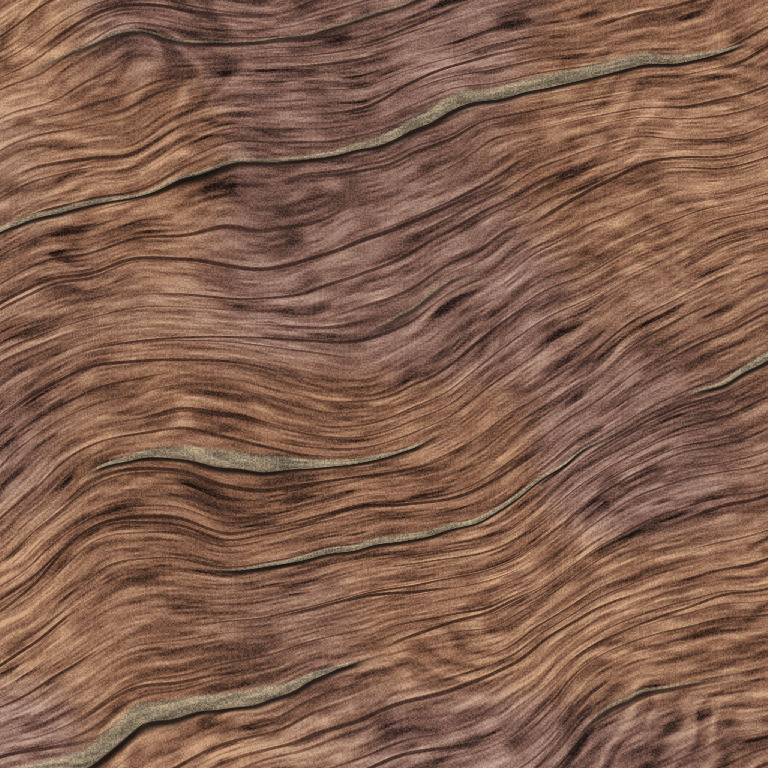
Give the GLSL for this texture, as a three.js fragment shader.

```glsl
// Weathered brown wood with wavy grain climbing to the right. A bent grain
// coordinate carries growth rings, fibre streaks, thin cracks and
// a few pale raised ridges, each with a dark shadow along its lower edge.
varying vec2 vUv;

float hash(vec2 p) {
  return fract(sin(dot(p, vec2(127.1, 311.7))) * 43758.5453);
}

float noise(vec2 p) {
  vec2 i = floor(p), f = fract(p);
  f = f * f * (3.0 - 2.0 * f);
  return mix(mix(hash(i), hash(i + vec2(1.0, 0.0)), f.x),
             mix(hash(i + vec2(0.0, 1.0)), hash(i + 1.0), f.x), f.y);
}

float fbm(vec2 p) {
  float sum = 0.0, gain = 0.53;
  for (int i = 0; i < 4; i++) {
    sum += gain * noise(p);
    p = p * 2.03 + 17.3;
    gain *= 0.5;
  }
  return sum;
}

// Sideways bend of the grain at three scales
float bend(vec2 p) {
  return 0.17 * noise(p * 2.5 + 3.7) + 0.055 * noise(p * 6.0 + 9.1)
       + 0.011 * noise(p * 17.0);
}

// x runs along the grain, y across it
vec2 grainSpace(vec2 p) {
  return vec2(p.x + 0.4 * p.y, p.y - 0.4 * p.x + bend(p));
}

// Broken cracks, one per row: x = dark gap, y = lit upper lip
vec2 cracks(vec2 g, float rows, float width) {
  float row = floor(g.y * rows);
  float wander = 0.25 + 0.5 * noise(vec2(g.x * 4.0, row * 5.7 + rows));
  float d = (fract(g.y * rows) - wander) / rows;
  float open = smoothstep(0.45, 0.8, noise(vec2(g.x * 4.5 + row * 7.3, row + rows)));
  float w = width * (0.3 + 0.7 * open);
  float gap = 1.0 - smoothstep(w * 0.4, w + 0.0012, abs(d));
  float lip = smoothstep(w * 0.5, w + 0.001, d) * exp(-max(d, 0.0) * 380.0);
  return vec2(gap, lip) * open;
}

// Raised pale ridges: x = body, y = shadow below, z = height across the body
vec3 ridges(vec2 g) {
  vec3 result = vec3(0.0);
  for (int i = 0; i < 7; i++) {
    float k = float(i);
    float centre = -0.2 + 0.19 * k + 0.07 * (hash(vec2(k, 4.0)) - 0.5)
                 + 0.03 * noise(vec2(g.x * 5.0, k * 9.0))
                 + 0.004 * noise(vec2(g.x * 28.0, k * 3.0));
    float d = g.y - centre;
    float swell = smoothstep(0.32, 0.9, noise(vec2(g.x * 2.3 + k * 5.3, k * 2.0)));
    float w = 0.001 + 0.022 * swell;
    float present = smoothstep(0.0, 0.12, swell);
    float body = smoothstep(-0.001, 0.001, d) * (1.0 - smoothstep(w * 0.75, w + 0.002, d));
    float depth = 0.003 + 0.006 * noise(vec2(g.x * 9.0, k));
    float shade = smoothstep(-depth - 0.002, -depth * 0.4, d)
                * (1.0 - smoothstep(-0.001, 0.0015, d));
    result = max(result, vec3(body, shade, body * clamp(d / w, 0.0, 1.0)) * present);
  }
  return result;
}

vec3 woodColour(float tone) {
  vec3 dark = vec3(0.12, 0.08, 0.07);
  vec3 brown = vec3(0.49, 0.355, 0.295);
  vec3 tan_ = vec3(0.77, 0.645, 0.55);
  return mix(mix(dark, brown, clamp(tone * 2.0, 0.0, 1.0)), tan_,
             clamp(tone * 2.0 - 1.0, 0.0, 1.0));
}

void main() {
  vec2 p = vUv;
  vec2 g = grainSpace(p);
  float patches = fbm(p * 3.2 + 21.0);
  float grit = hash(floor(p * 512.0)) - 0.5;

  // Growth rings: contours of a field that closes into loops in places
  float field = g.y * 13.0 + 3.2 * noise(g * vec2(4.0, 8.0) + 5.0)
              + 0.7 * noise(g * vec2(11.0, 24.0)) + 0.2 * noise(g * vec2(35.0, 80.0));
  float rings = sin(field * 10.0) + 0.35 * sin(field * 23.0);
  float ringMask = smoothstep(0.3, 0.7, noise(p * 4.5 + 40.0));

  // Fibres and dark flecks stretched along the grain
  float fibre = noise(g * vec2(11.0, 95.0)) - 0.5;
  float fine = noise(g * vec2(38.0, 290.0) + 7.0) - 0.5;
  float flecks = smoothstep(0.66, 0.85, noise(g * vec2(17.0, 130.0) + 31.0))
               * smoothstep(0.4, 0.65, noise(g * vec2(5.0, 12.0) + 60.0));

  // Broad relief, lit from the upper left
  float relief = bend(p + vec2(-0.01, 0.012)) - bend(p);
  float tone = 0.59 + 0.4 * (patches - 0.5) + 10.0 * relief
             + rings * (0.04 + 0.09 * ringMask)
             + 0.36 * fibre + 0.42 * fine + 0.2 * grit - 0.28 * flecks;

  // Cracks from wide and sparse to hairline
  vec2 split = cracks(g, 13.0, 0.0026);
  split = max(split, 0.85 * cracks(g + 0.37, 27.0, 0.0017));
  split = max(split, 0.6 * cracks(g + 0.71, 52.0, 0.001));
  tone += 0.26 * split.y;
  tone = mix(tone, 0.06 + 0.1 * (grit + 0.5), split.x * 0.85);

  vec3 colour = woodColour(tone);
  float warmth = smoothstep(0.3, 0.7, noise(p * 5.0 + 80.0));
  colour *= mix(vec3(0.99, 0.98, 1.03), vec3(1.05, 1.0, 0.92), warmth);

  // Ridges over the wood
  vec3 ridge = ridges(g);
  vec3 stone = vec3(0.63, 0.57, 0.47) * (0.72 + 0.35 * ridge.z + 0.4 * fine + 0.3 * grit);
  colour = mix(colour, vec3(0.1, 0.075, 0.065), ridge.y * 0.88);
  colour = mix(colour, stone, ridge.x * 0.9);
  gl_FragColor = vec4(colour, 1.0);
}
```
